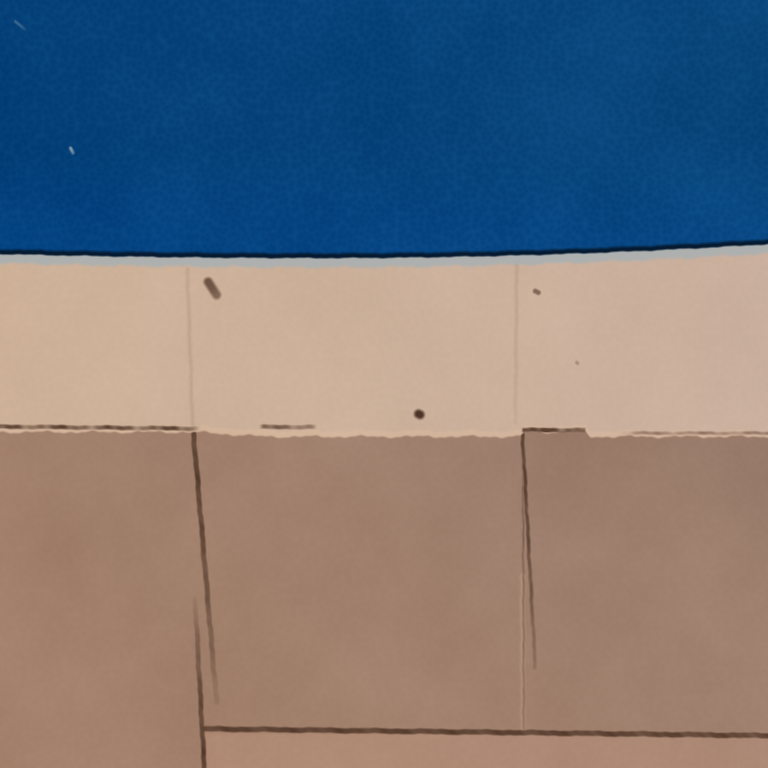
Write a Shadertoy shader that draws this texture.

```glsl
// Blue pool water above a pale stone rim and brown paving tiles.
// Curved height edges separate the layers; tapered segments draw the joints,
// layered sines add stains and wobble, cellular noise adds fine grain.

const vec3 WATER = vec3(0.025, 0.262, 0.475);
const vec3 RIM   = vec3(0.800, 0.692, 0.605);
const vec3 TILE  = vec3(0.630, 0.502, 0.425);
const vec3 FOAM  = vec3(0.660, 0.690, 0.700);
const vec3 GROUT = vec3(0.300, 0.205, 0.150);
const vec3 LIP   = vec3(0.810, 0.680, 0.570);

vec2 hash2(vec2 p) {
    vec3 q = fract(vec3(p.xyx) * vec3(0.1031, 0.103, 0.0973));
    q += dot(q, q.yzx + 33.33);
    return fract((q.xx + q.yz) * q.zy);
}

// Distance to the nearest scattered cell point
float cellular(vec2 p) {
    vec2 cell = floor(p), f = fract(p);
    float nearest = 2.0;
    for (int y = -1; y <= 1; y++)
    for (int x = -1; x <= 1; x++) {
        vec2 o = vec2(x, y);
        nearest = min(nearest, length(o + hash2(cell + o) - f));
    }
    return nearest;
}

// Layered, rotated sines, roughly -1 to 1
float mottle(vec2 p) {
    float sum = 0.0, amp = 0.5;
    for (int i = 0; i < 5; i++) {
        sum += amp * sin(p.x + 1.3 * sin(p.y * 0.7)) * sin(p.y + 0.9 * sin(p.x));
        p = mat2(1.2, 1.5, -1.5, 1.2) * p + 2.7;
        amp *= 0.65;
    }
    return sum;
}

float wobble(float x, float seed) {
    return 0.5 * sin(x * 90.0 + seed) + 0.3 * sin(x * 217.0 + seed * 2.3)
         + 0.2 * sin(x * 431.0 + seed * 4.1);
}

float above(float d, float soft) { return smoothstep(-soft, soft, d); }

float span(float x, float a, float b, float soft) {
    return above(x - a, soft) * above(b - x, soft);
}

// Soft stroke from a to b; strength falls to 'tail' at b
float stroke(vec2 p, vec2 a, vec2 b, float width, float soft, float tail) {
    vec2 ab = b - a;
    float t = clamp(dot(p - a, ab) / dot(ab, ab), 0.0, 1.0);
    return above(width - length(p - a - ab * t), soft) * mix(1.0, tail, t * t);
}

void mainImage(out vec4 fragColor, in vec2 fragCoord) {
    vec2 p = fragCoord / iResolution.xy;
    float soft = max(0.0018, 0.8 / iResolution.y);
    float stain = mottle(p * 13.0);
    float grain = cellular(p * 130.0) - 0.5;

    // Paving tiles, warmer at lower left
    vec3 col = TILE + vec3(0.015, 0.0, -0.015) * (0.6 - p.x - p.y);
    col += 0.018 * stain + 0.012 * grain;
    col -= 0.03 * span(p.x, 0.69, 1.1, 0.03) * span(p.y, 0.36, 0.5, 0.09);
    col += vec3(0.05, 0.035, 0.03) * above(0.046 - p.y, 0.004) * above(p.x - 0.265, soft);

    // Joints between tiles
    vec2 q = p + vec2(0.0008 * wobble(p.y, 2.0), 0.0008 * wobble(p.x, 5.0));
    col = mix(col, LIP, 0.35 * stroke(q, vec2(0.680, 0.25), vec2(0.681, 0.05), 0.003, 0.003, 0.8));
    float joint = stroke(q, vec2(0.252, 0.435), vec2(0.282, 0.085), 0.0032, soft, 0.15);
    joint = max(joint, stroke(q, vec2(0.266, 0.0), vec2(0.254, 0.22), 0.0030, soft, 0.1));
    joint = max(joint, stroke(q, vec2(0.680, 0.44), vec2(0.697, 0.13), 0.0022, soft, 0.25));
    joint = max(joint, 0.5 * stroke(q, vec2(0.681, 0.43), vec2(0.682, 0.05), 0.0012, soft, 0.8));
    joint = max(joint, stroke(q, vec2(0.266, 0.051), vec2(1.01, 0.042), 0.0034, soft, 0.95));
    col = mix(col, GROUT, joint * (0.8 + 0.15 * wobble(p.y + p.x, 1.0)));

    // Pale rim with a chipped lower edge
    float rimBottom = mix(0.438, 0.432, above(p.x - 0.30, 0.06)) + 0.0022 * wobble(p.x, 3.0);
    rimBottom += 0.006 * span(p.x, 0.68, 0.765, 0.004);
    float inRim = above(p.y - rimBottom, soft);
    vec3 rim = RIM + vec3(-0.012, -0.006, 0.025) * (p.x - 0.4);
    rim += 0.012 * stain + 0.012 * grain;
    float seams = stroke(q, vec2(0.244, 0.65), vec2(0.251, 0.44), 0.002, 0.003, 1.0)
                + stroke(q, vec2(0.673, 0.66), vec2(0.671, 0.45), 0.002, 0.003, 0.6);
    rim -= 0.055 * seams;
    col = mix(col, rim, inRim);
    col = mix(col, LIP + 0.05, 0.45 * above(0.004 - abs(p.y - rimBottom - 0.003), soft));

    // Broken dark cracks along the lower rim
    float broken = 0.65 + 0.35 * wobble(p.x, 7.0);
    float crack = span(p.x, -0.1, 0.255, 0.008) * above(0.0026 - abs(q.y - 0.4445 + 0.01 * p.x), soft);
    crack += 0.8 * span(p.x, 0.34, 0.41, 0.004) * above(0.0026 - abs(q.y - 0.444), soft);
    crack += 1.2 * span(p.x, 0.68, 0.762, 0.002) * above(0.0026 - abs(q.y - 0.440), soft);
    crack += 0.55 * span(p.x, 0.82, 1.1, 0.02) * above(0.0020 - abs(q.y - 0.436), soft);
    col = mix(col, GROUT, clamp(crack * broken, 0.0, 0.9));

    // Chips and spots on the rim
    float chip = 0.75 * stroke(p, vec2(0.271, 0.633), vec2(0.282, 0.616), 0.0055, 0.003, 0.8);
    chip = max(chip, stroke(p, vec2(0.545, 0.461), vec2(0.547, 0.460), 0.0055, 0.003, 1.0));
    chip = max(chip, 0.6 * stroke(p, vec2(0.697, 0.621), vec2(0.701, 0.619), 0.003, 0.002, 1.0));
    chip = max(chip, 0.3 * stroke(p, vec2(0.751, 0.528), vec2(0.752, 0.527), 0.002, 0.002, 1.0));
    col = mix(col, GROUT, chip);

    // Waterline: pale foam, dark contact line, then mottled water
    float bend = p.x - 0.42;
    float shore = 0.664 + bend * bend * (bend < 0.0 ? 0.03 : 0.054) + 0.0008 * wobble(p.x, 4.0);
    float foam = above(p.y - shore + 0.012 + 0.002 * wobble(p.x, 9.0), 0.003);
    col = mix(col, FOAM, foam * 0.85);
    vec3 water = WATER + vec3(0.02, 0.025, 0.012) * (p.x - 0.35);
    water += vec3(0.0, 0.01, 0.04) * (1.0 - smoothstep(0.67, 0.85, p.y));
    water += vec3(0.012, 0.018, 0.022) * stain + vec3(0.025, 0.035, 0.04) * grain;
    water = mix(water, vec3(0.02, 0.08, 0.15), 0.9 * above(shore + 0.006 - p.y, 0.003));
    float glint = stroke(p, vec2(0.092, 0.807), vec2(0.095, 0.801), 0.002, 0.002, 0.7)
                + 0.5 * stroke(p, vec2(0.020, 0.972), vec2(0.032, 0.962), 0.0015, 0.002, 0.5);
    water = mix(water, FOAM, 0.8 * glint);
    col = mix(col, water, above(p.y - shore, soft));

    fragColor = vec4(clamp(col, 0.0, 1.0), 1.0);
}
```
